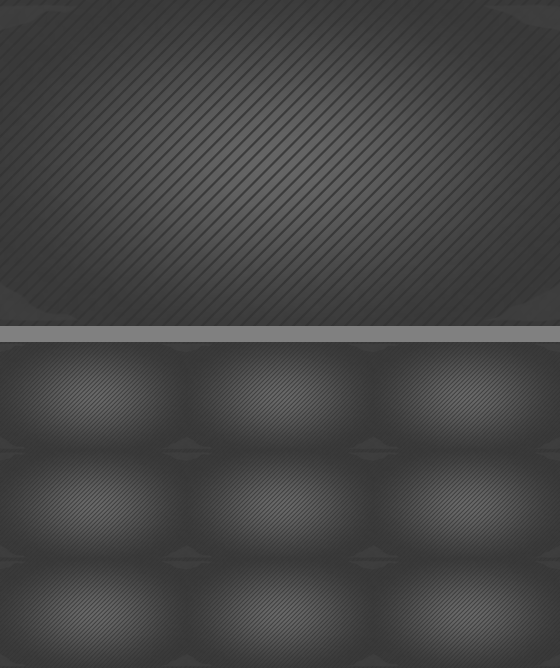
Top, the tile; bottom, the same tile 3 across and 3 down.
Write a WebGL 2 fragment shader that draws this pattern.

```glsl
#version 300 es
precision highp float;
// Charcoal diagonal pinstripes, 43 across and 25 down, lit by a soft central glow.
// Stripes are a wrapped linear phase; the glow is an elliptical falloff, and
// flat, ragged worn patches straddle the tile corners using wrapping noise.

uniform vec2 u_resolution;
out vec4 fragColor;

float hash(vec2 p) {
    return fract(sin(dot(p, vec2(127.1, 311.7))) * 43758.5453);
}

// Value noise that repeats after a whole number of cells
float wrapNoise(vec2 uv, vec2 cells) {
    vec2 p = uv * cells;
    vec2 i = floor(p);
    vec2 f = fract(p);
    f = f * f * (3.0 - 2.0 * f);
    float a = hash(mod(i, cells));
    float b = hash(mod(i + vec2(1.0, 0.0), cells));
    float c = hash(mod(i + vec2(0.0, 1.0), cells));
    float d = hash(mod(i + vec2(1.0, 1.0), cells));
    return mix(mix(a, b, f.x), mix(c, d, f.x), f.y);
}

void main() {
    vec2 uv = gl_FragCoord.xy / u_resolution;

    // Elliptical glow, fading out just past the edges
    float glow = 1.0 - smoothstep(0.0, 1.15, length(2.0 * uv - 1.0));

    // Thin dark lines rising to the right
    float phase = 43.0 * uv.x - 25.0 * uv.y;
    float lineDist = abs(fract(phase) - 0.5);
    float soft = max(0.06, 0.6 * length(vec2(43.0, 25.0) / u_resolution));
    float line = 1.0 - smoothstep(0.12 - soft, 0.12 + soft, lineDist);

    float band = mix(0.225, 0.395, glow);
    float groove = mix(0.205, 0.235, glow);
    float shade = mix(band, groove, line);

    // Worn flat patches around the corners, parted by a thin dark seam
    vec2 corner = abs(uv - round(uv));
    float ragged = wrapNoise(uv, vec2(24.0, 20.0)) - 0.5;
    float reach = corner.x / 0.15 + corner.y / 0.11 + 0.5 * ragged;
    float patchMask = 1.0 - smoothstep(0.94, 1.04, reach);
    patchMask *= smoothstep(0.012, 0.02, corner.y + 0.008 * ragged);
    shade = mix(shade, 0.243, 0.85 * patchMask);

    // Faint mottling
    shade += 0.008 * (wrapNoise(uv, vec2(96.0, 56.0)) - 0.5);

    fragColor = vec4(vec3(shade), 1.0);
}
```
